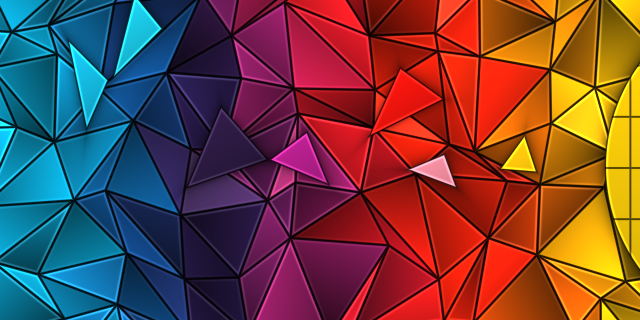
This background is drawn by a WebGL 1 fragment shader. Its source:

```glsl
precision highp float;
// A wall of folded triangular facets running from cyan through indigo, magenta
// and red to yellow. A jittered grid is split into triangles, each lit by its own
// tilt and outlined by a dark seam; a few large facets and a disc lie on top.
uniform vec2 u_resolution;

float hash(vec2 p) {
  p = fract(p * vec2(0.1031, 0.1137));
  p += dot(p, p.yx + 33.33);
  return fract((p.x + p.y) * p.x * 91.7);
}

float cross2(vec2 a, vec2 b) { return a.x * b.y - a.y * b.x; }

// Signed distance to the line a-b, positive on its left
float side(vec2 p, vec2 a, vec2 b) { return cross2(b - a, p - a) / length(b - a); }

// Distance to the nearest triangle edge, positive inside
float triangle(vec2 p, vec2 a, vec2 b, vec2 c) {
  float turn = sign(cross2(b - a, c - a));
  return min(turn * side(p, a, b), min(turn * side(p, b, c), turn * side(p, c, a)));
}

vec2 vertex(vec2 id) {
  return id + 0.76 * (vec2(hash(id + 17.0), hash(id + 71.0)) - 0.5);
}

// Base colour of the wall: a left to right spectrum, leaning in its middle
vec3 spectrum(vec2 p) {
  float x = p.x + 0.2 * (p.y - 0.5) * smoothstep(0.4, 0.8, p.x);
  vec3 c = mix(vec3(0.04, 0.60, 0.76), vec3(0.07, 0.29, 0.55), smoothstep(0.15, 0.45, x));
  c = mix(c, vec3(0.15, 0.10, 0.28), smoothstep(0.42, 0.62, x));
  c = mix(c, vec3(0.54, 0.11, 0.36), smoothstep(0.64, 0.88, x));
  c = mix(c, vec3(0.80, 0.09, 0.13), smoothstep(0.92, 1.12, x));
  c = mix(c, vec3(0.91, 0.13, 0.05), smoothstep(1.12, 1.30, x));
  c = mix(c, vec3(0.96, 0.45, 0.04), smoothstep(1.50, 1.70, x));
  return mix(c, vec3(0.98, 0.74, 0.04), smoothstep(1.70, 1.92, x));
}

// Dark seam at the edge with a thin bright bevel inside it
vec3 bevel(vec3 c, float d, float strength, float px) {
  float rim = exp(-pow((d - 0.007) / 0.0035, 2.0));
  c += strength * rim * (0.35 * c + 0.12);
  return mix(c * 0.16, c, smoothstep(0.001, 0.003 + px, d));
}

// Lay one large facet over the wall
void layFacet(inout vec3 col, vec2 p, vec2 a, vec2 b, vec2 c, vec3 tint, float px) {
  float d = triangle(p, a, b, c);
  vec2 fromCentre = p - (a + b + c) / 3.0;
  vec3 lit = tint * (1.0 + 1.3 * dot(fromCentre, vec2(-0.5, 0.8)));
  col *= 1.0 - 0.4 * exp(-max(-d, 0.0) * 60.0);
  col = mix(col, bevel(lit, d, 0.7, px), smoothstep(-px, px, d));
}

void main() {
  vec2 p = gl_FragCoord.xy / u_resolution * vec2(2.0, 1.0);
  float px = 1.0 / u_resolution.y;
  float cells = 5.2;
  vec2 q = p * cells;

  // Find the facet that holds this point
  float edge = -9.0;
  vec2 centre = q;
  for (int j = -1; j <= 1; j++) {
    for (int i = -1; i <= 1; i++) {
      vec2 id = floor(q) + vec2(float(i), float(j));
      vec2 a = vertex(id), b = vertex(id + vec2(1.0, 0.0));
      vec2 c = vertex(id + 1.0), d = vertex(id + vec2(0.0, 1.0));
      // Split along a diagonal that stays inside the quad
      float fitAC = min(cross2(b - a, c - a), cross2(c - a, d - a));
      float fitBD = min(cross2(b - a, d - a), cross2(c - b, d - b));
      bool useAC = fitBD < 0.05 || (fitAC > 0.05 && hash(id + 5.0) > 0.5);
      vec2 tip = useAC ? c : d;
      vec2 start = useAC ? a : b;
      float first = triangle(q, a, b, tip);
      float second = triangle(q, start, c, d);
      if (first > edge) { edge = first; centre = (a + b + tip) / 3.0; }
      if (second > edge) { edge = second; centre = (start + c + d) / 3.0; }
    }
  }
  edge /= cells;

  // Light the facet by its random tilt
  vec2 key = floor(centre * 40.0);
  float tone = hash(key);
  float angle = 6.283 * hash(key + 9.0);
  vec2 middle = centre / cells;
  vec2 pick = mix(p, middle, 0.85) + vec2(0.18 * (hash(key + 23.0) - 0.5), 0.0);
  float slope = dot(p - middle, vec2(cos(angle), sin(angle)));
  vec3 col = spectrum(pick) * (0.58 + 0.62 * tone + 2.2 * slope);
  col = mix(col, col + vec3(0.16, 0.12, 0.10), smoothstep(0.85, 1.0, tone));
  col = bevel(col, edge, hash(key + 31.0), px);

  // Landmark facets
  layFacet(col, p, vec2(0.51, 0.91), vec2(0.42, 1.02), vec2(0.35, 0.75), vec3(0.10, 0.76, 0.87), px);
  layFacet(col, p, vec2(0.21, 0.88), vec2(0.34, 0.75), vec2(0.27, 0.59), vec3(0.08, 0.72, 0.87), px);
  layFacet(col, p, vec2(0.69, 0.67), vec2(0.84, 0.50), vec2(0.58, 0.41), vec3(0.17, 0.10, 0.25), px);
  layFacet(col, p, vec2(0.96, 0.59), vec2(0.84, 0.50), vec2(1.03, 0.42), vec3(0.70, 0.12, 0.54), px);
  layFacet(col, p, vec2(1.25, 0.79), vec2(1.39, 0.69), vec2(1.15, 0.57), vec3(0.92, 0.08, 0.05), px);
  layFacet(col, p, vec2(1.27, 0.47), vec2(1.39, 0.52), vec2(1.43, 0.41), vec3(0.94, 0.55, 0.62), px);
  layFacet(col, p, vec2(1.64, 0.58), vec2(1.68, 0.46), vec2(1.56, 0.47), vec3(1.00, 0.78, 0.05), px);

  // Yellow disc entering from the right, with its shadow and panel lines
  float disc = 0.54 - length(p - vec2(2.43, 0.48));
  col *= 1.0 - 0.55 * exp(-max(-disc, 0.0) * 35.0);
  vec2 panel = abs(fract((p - vec2(1.97, 0.475)) / 0.16 + 0.5) - 0.5) * 0.16;
  vec3 face = vec3(0.98, 0.80, 0.04) * (0.85 + 0.25 * p.y);
  face = mix(face * 0.35, face, smoothstep(0.001, 0.002 + px, min(panel.x, panel.y)));
  col = mix(col, bevel(face, disc, 0.6, px), smoothstep(-px, px, disc));

  gl_FragColor = vec4(clamp(col, 0.0, 1.0), 1.0);
}
```
